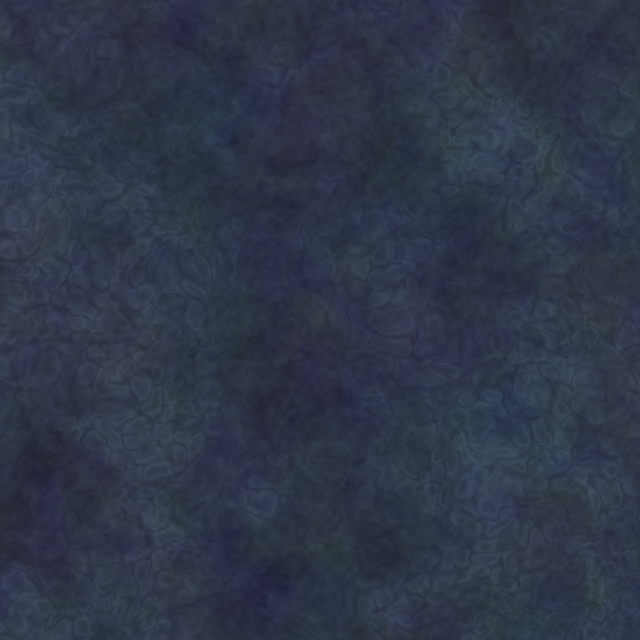
Write a Shadertoy shader that draws this texture.

```glsl
// Mottled midnight-blue surface with cloudy patches and faint curled ridges.

const vec3 DEEP_NAVY = vec3(0.126, 0.143, 0.208);
const vec3 SLATE_BLUE = vec3(0.238, 0.284, 0.356);
const vec3 BLUE_SHIFT = vec3(-0.015, -0.040, 0.070);
const vec3 PLUM_SHIFT = vec3(0.030, -0.025, 0.005);

float hash(vec2 cell) {
    vec3 q = fract(vec3(cell.xyx) * 0.1031);
    q += dot(q, q.yzx + 33.33);
    return fract((q.x + q.y) * q.z);
}

float valueNoise(vec2 p) {
    vec2 cell = floor(p);
    vec2 f = fract(p);
    f = f * f * (3.0 - 2.0 * f);
    float low = mix(hash(cell), hash(cell + vec2(1, 0)), f.x);
    float high = mix(hash(cell + vec2(0, 1)), hash(cell + vec2(1, 1)), f.x);
    return mix(low, high, f.y);
}

// Layered noise, normalised to 0..1; each octave is turned and shifted.
float layeredNoise(vec2 p, int octaves, float gain) {
    float sum = 0.0, total = 0.0, weight = 1.0;
    for (int i = 0; i < octaves; i++) {
        sum += weight * valueNoise(p);
        total += weight;
        weight *= gain;
        p = mat2(1.6, 1.2, -1.2, 1.6) * p + 17.3;
    }
    return sum / total;
}

// Distances to the nearest and second nearest scattered points.
vec2 cellular(vec2 p) {
    vec2 cell = floor(p);
    vec2 nearest = vec2(8.0);
    for (int y = -1; y <= 1; y++) {
        for (int x = -1; x <= 1; x++) {
            vec2 id = cell + vec2(x, y);
            vec2 point = id + vec2(hash(id), hash(id + 71.7));
            float d = distance(p, point);
            nearest = d < nearest.x ? vec2(d, nearest.x)
                                    : vec2(nearest.x, min(nearest.y, d));
        }
    }
    return nearest;
}

// Offset that bends straight features into curls.
vec2 warp(vec2 p, float scale, float amount) {
    vec2 offset = vec2(layeredNoise(p * scale + 5.2, 3, 0.5),
                       layeredNoise(p * scale + 41.8, 3, 0.5));
    return p + amount * (offset - 0.5);
}

// Soft rings around scattered points, parted by dark creases.
float curledRims(vec2 p, float scale) {
    vec2 d = cellular(p * scale);
    float rim = smoothstep(0.20, 0.0, abs(d.x - 0.38));
    float crease = smoothstep(0.20, 0.0, d.y - d.x);
    return rim - 0.8 * crease - 0.2;
}

void mainImage(out vec4 fragColor, in vec2 fragCoord) {
    vec2 uv = fragCoord / iResolution.y;
    vec2 bent = warp(uv, 12.0, 0.06);
    vec2 curled = warp(bent, 36.0, 0.022);

    // Broad light and dark patches, with smaller blotches inside
    float clouds = layeredNoise(bent * 5.5 + 3.7, 4, 0.55) - 0.5;
    float blotches = layeredNoise(curled * 24.0 + 60.0, 3, 0.7) - 0.5;

    // Curled ridges gather in the lighter patches
    float ridgePatch = smoothstep(-0.10, 0.20, clouds + 0.4 * blotches);
    float contours = sin(34.0 * layeredNoise(curled * 17.0 + 23.0, 2, 0.5));
    float ridges = 0.17 * curledRims(curled, 36.0) + 0.05 * contours;

    // Fine soft grain
    float grain = layeredNoise(uv * 90.0, 2, 0.7) - 0.5;

    float light = 0.49 + 1.05 * clouds + 0.55 * blotches + 0.34 * grain
                + ridges * mix(0.4, 1.15, ridgePatch);
    vec3 color = mix(DEEP_NAVY, SLATE_BLUE, clamp(light, 0.0, 1.4));

    // Drift between grey-teal, royal blue and plum
    float blueness = layeredNoise(bent * 14.0 + 90.0, 4, 0.6) - 0.5;
    float plumness = layeredNoise(bent * 6.0 + 130.0, 3, 0.5) - 0.5;
    color += BLUE_SHIFT * blueness + PLUM_SHIFT * (plumness - 0.4 * clouds);

    fragColor = vec4(color, 1.0);
}
```
